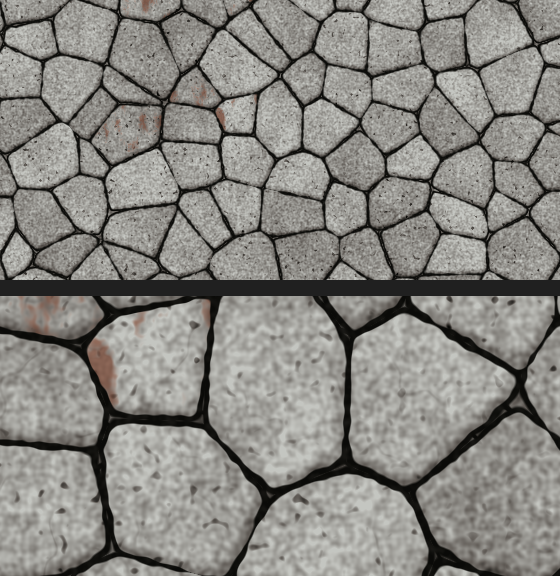
Top: the whole. Bottom: its middle third, enlarged.
Write a Shadertoy shader that draws this texture.

```glsl
// Dry stone wall: rough grey granite blocks with dark, uneven joints.
// A weighted Voronoi diagram gives the blocks, a finer one the rubble between;
// gradient noise adds chipped edges, grain, pits, weathering and rust.

const vec2  BLOCK_CELL  = vec2(0.192, 0.158);
const vec2  RUBBLE_CELL = vec2(0.052, 0.040);
const float SIZE_SPREAD = 0.40;    // weight range, relative to cell area
const float JITTER      = 0.86;
const float ROUNDING    = 0.034;   // corner radius, relative to cell height
const float JOINT       = 0.0042;  // half width of a joint
const float RIM         = 0.017;   // width of the worn block border
const float GRAIN_FREQ  = 125.0;
const float PIT_FREQ    = 72.0;
const float RUST_SHARE  = 0.09;
const vec2  LIGHT_DIR   = vec2(-0.35, 0.94);

const vec3 JOINT_COLOR = vec3(0.04, 0.04, 0.03);
const vec3 SHADE_COLOR = vec3(0.37, 0.35, 0.33);
const vec3 LIGHT_COLOR = vec3(0.69, 0.69, 0.67);
const vec3 RUST_COLOR  = vec3(0.35, 0.22, 0.17);

struct Stone {
    float edge;    // rounded distance to the border
    vec2  facing;  // outward direction of the nearest border
    vec2  id;
    vec2  center;
};

vec2 hash2(vec2 p) {
    vec3 q = fract(p.xyx * vec3(0.1031, 0.1030, 0.0973));
    q += dot(q, q.yzx + 33.33);
    return fract((q.xx + q.yz) * q.zy);
}

float cornerSlope(vec2 cell, vec2 corner, vec2 f) {
    return dot(hash2(cell + corner) * 2.0 - 1.0, f - corner);
}

// Gradient noise, roughly -0.7 to 0.7
float noise(vec2 p) {
    vec2 c = floor(p), f = fract(p);
    vec2 u = f * f * f * (f * (f * 6.0 - 15.0) + 10.0);
    float low  = mix(cornerSlope(c, vec2(0, 0), f), cornerSlope(c, vec2(1, 0), f), u.x);
    float high = mix(cornerSlope(c, vec2(0, 1), f), cornerSlope(c, vec2(1, 1), f), u.x);
    return mix(low, high, u.y);
}

float fbm(vec2 p) {
    float sum = 0.0, amp = 1.0;
    for (int i = 0; i < 4; i++) {
        sum += amp * noise(p);
        p = mat2(1.6, 1.2, -1.2, 1.6) * p + 7.3;
        amp *= 0.55;
    }
    return sum;
}

vec2 site(vec2 id, vec2 size) {
    return (id + 0.5 + JITTER * (hash2(id + 11.0) - 0.5)) * size;
}

float weight(vec2 id, vec2 size) {
    return SIZE_SPREAD * size.x * size.y * hash2(id + 57.0).x;
}

Stone findStone(vec2 p, vec2 size) {
    Stone s;
    vec2 home = floor(p / size);
    float best = 1e5;
    for (int y = -2; y <= 2; y++)
    for (int x = -2; x <= 2; x++) {
        vec2 id = home + vec2(x, y);
        vec2 c = site(id, size);
        float power = dot(p - c, p - c) - weight(id, size);
        if (power < best) { best = power; s.id = id; s.center = c; }
    }
    // Smooth minimum over all borders rounds the corners
    float k = ROUNDING * size.y, total = 1e-12;
    vec2 facing = vec2(0.0);
    for (int y = -2; y <= 2; y++)
    for (int x = -2; x <= 2; x++) {
        if (x == 0 && y == 0) continue;
        vec2 id = s.id + vec2(x, y);
        vec2 c = site(id, size), span = c - s.center;
        float power = dot(p - c, p - c) - weight(id, size);
        float d = (power - best) / (2.0 * max(length(span), 1e-4));
        float w = exp(-d / k);
        total += w;
        facing += w * normalize(span + 1e-6);
    }
    s.edge = -k * log(total);
    s.facing = facing / total;
    return s;
}

vec3 stoneColor(float tone) {
    vec3 dark = mix(JOINT_COLOR, SHADE_COLOR, clamp((tone - 0.04) / 0.31, 0.0, 1.0));
    return mix(dark, LIGHT_COLOR, clamp((tone - 0.35) / 0.34, 0.0, 1.25));
}

void mainImage(out vec4 fragColor, in vec2 fragCoord) {
    vec2 p = fragCoord / iResolution.y;
    float aa = 1.0 / iResolution.y;
    float grain = noise(p * GRAIN_FREQ) + 0.85 * noise(p * GRAIN_FREQ * 0.53 + 31.0);

    // Blocks with slightly bent, chipped outlines
    vec2 bent = p + 0.011 * vec2(noise(p * 5.0), noise(p * 5.0 + 17.0));
    Stone block = findStone(bent, BLOCK_CELL);
    vec2 rnd = hash2(block.id + 91.0), rnd2 = hash2(block.id + 143.0);
    float joint = max(JOINT + 0.006 * noise(p * 7.0 + 3.0), 0.0016);
    float chips = 0.006 * noise(p * 23.0) + 0.004 * noise(p * 61.0);
    float depth = block.edge - joint + chips;

    // Block surface: own tone, tilt, weathering, ridges, grain and pits
    vec2 local = p + rnd * 9.0;
    float tone = 0.625 + 0.13 * (rnd.x - 0.5);
    tone += dot(bent - block.center, rnd2 - 0.5) * 0.7;
    tone += 0.11 * fbm(local * 9.0);
    tone -= 0.06 * (1.0 - smoothstep(0.0, 0.05, abs(fbm(local * 6.0 + 40.0))));
    tone += 0.23 * grain;
    float pits = noise(p * PIT_FREQ + 5.0) + 0.25 * noise(p * 14.0);
    tone -= mix(0.12, 0.38, rnd.y) * smoothstep(0.27, 0.48, pits);

    // Worn border: lit above, shaded below
    float rim = 1.0 - smoothstep(0.0, RIM, depth);
    float lit = dot(block.facing, LIGHT_DIR);
    tone += rim * (0.05 * max(lit, 0.0) + 0.20 * min(lit, 0.0) - 0.06);
    vec3 color = stoneColor(tone);

    // Rust runs down a few blocks
    float stain = fbm(vec2(local.x * 17.0, local.y * 8.0) + 23.0) + 0.3 * grain;
    float rust = smoothstep(0.05, 0.5, stain) * step(rnd2.x, RUST_SHARE);
    color = mix(color, RUST_COLOR * (0.8 + 0.8 * tone), 0.8 * rust);

    // Joint: black shadow with rubble where it opens up
    Stone rubble = findStone(bent + 3.7, RUBBLE_CELL);
    float chip = smoothstep(-aa, aa, rubble.edge - 0.002 + 0.4 * chips);
    float open = smoothstep(0.005, 0.009, -depth);
    float rubbleTone = 0.25 + 0.22 * hash2(rubble.id + 5.0).x + 0.18 * grain;
    vec3 gap = stoneColor(0.05 + 0.06 * grain);
    gap = mix(gap, stoneColor(rubbleTone), chip * open);

    float cover = smoothstep(-aa, aa, depth);
    fragColor = vec4(clamp(mix(gap, color, cover), 0.0, 1.0), 1.0);
}
```
